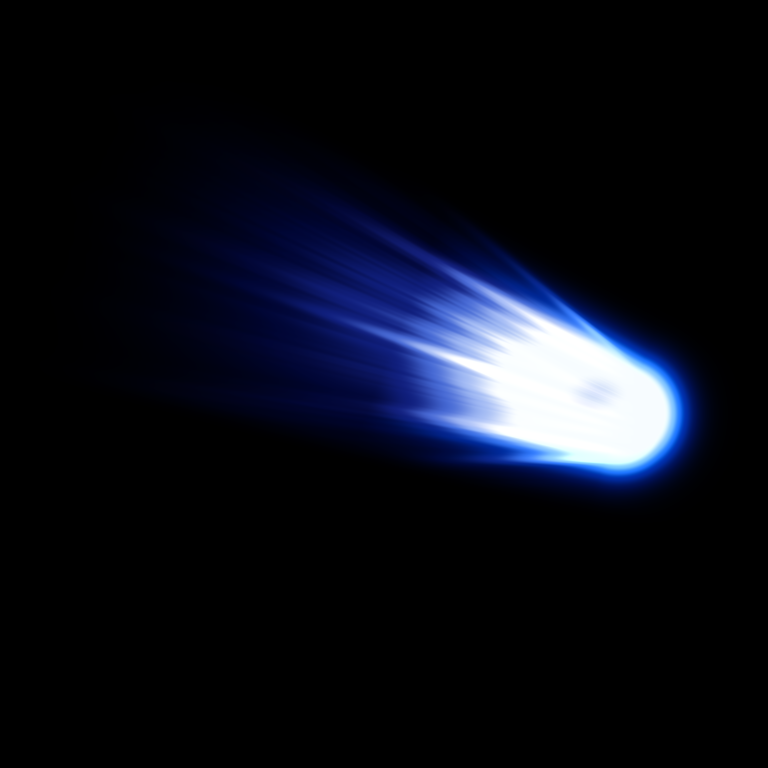
Reproduce this background procedurally as a Shadertoy shader.

```glsl
// A blue-white comet on black, its tail fanning out to the upper left.
// A tapered capsule makes the head and its halo, a polar fan with noise makes
// the tail, and a loop adds bright rays; a colour ramp maps light to colour.

const vec2 HEAD = vec2(0.812, 0.462);
const vec2 APEX = vec2(1.042, 0.375);   // point from which the tail fans out

// Rays: height at the head, slope, length, strength
const vec4 RAYS[12] = vec4[12](
    vec4(0.529, 0.84, 0.31, 0.26), vec4(0.514, 0.57, 0.46, 0.30),
    vec4(0.505, 0.50, 0.34, 0.30), vec4(0.467, 0.53, 0.40, 0.16),
    vec4(0.453, 0.35, 0.46, 0.42), vec4(0.439, 0.29, 0.38, 0.22),
    vec4(0.409, 0.18, 0.36, 0.48), vec4(0.402, 0.00, 0.34, 0.36),
    vec4(0.426, 0.25, 0.80, 0.10), vec4(0.435, 0.10, 0.84, 0.09),
    vec4(0.473, 0.38, 0.78, 0.10), vec4(0.531, 0.50, 0.74, 0.07));

float hash(float n) {
    return fract(sin(n * 127.1) * 43758.5453);
}

float noise(float x) {
    float i = floor(x), f = fract(x);
    return mix(hash(i), hash(i + 1.0), f * f * (3.0 - 2.0 * f));
}

// Streaks across the fan, from broad to fine
float streaks(float slope) {
    return 0.5 * noise(slope * 23.0 + 4.0) + 0.3 * noise(slope * 57.0)
         + 0.2 * noise(slope * 130.0);
}

// Black through deep blue to white
vec3 ramp(float light) {
    vec3 c = mix(vec3(0.0), vec3(0.0, 0.02, 0.20), clamp(light / 0.15, 0.0, 1.0));
    c = mix(c, vec3(0.06, 0.12, 0.49), smoothstep(0.13, 0.36, light));
    c = mix(c, vec3(0.27, 0.41, 0.83), smoothstep(0.33, 0.56, light));
    c = mix(c, vec3(0.62, 0.72, 0.95), smoothstep(0.52, 0.76, light));
    return mix(c, vec3(0.97, 0.99, 1.0), smoothstep(0.72, 1.0, light));
}

float rayLight(vec2 p, float behind) {
    float sum = 0.0;
    for (int i = 0; i < 12; i++) {
        vec4 ray = RAYS[i];
        float across = (p.y - ray.x - ray.y * behind) / sqrt(1.0 + ray.y * ray.y);
        float width = 0.004 + 0.022 * max(behind, 0.0);
        float fade = 1.0 - smoothstep(0.0, ray.z, behind);
        sum += ray.w * fade * exp(-across * across / (width * width));
    }
    return sum * smoothstep(-0.01, 0.06, behind);
}

void mainImage(out vec4 fragColor, in vec2 fragCoord) {
    vec2 p = (fragCoord - 0.5 * iResolution.xy) / min(iResolution.x, iResolution.y) + 0.5;
    float behind = 0.82 - p.x;
    float slope = (p.y - APEX.y) / max(APEX.x - p.x, 0.05);

    // Head: a capsule that widens and dims toward the tail
    vec2 axis = vec2(0.52, 0.575) - HEAD;
    float h = clamp(dot(p - HEAD, axis) / dot(axis, axis), 0.0, 1.0);
    float dist = length(p - HEAD - axis * h) - mix(0.053, 0.11, h);
    float halo = exp(-pow(max(dist, 0.0) / 0.027, 1.5));
    float head = halo * pow(1.0 - h, 1.2);

    // Tail: soft fan cut by noisy streaks
    float spread = (slope - 0.36) / 0.24;
    float tail = 0.95 * exp(-spread * spread - 3.2 * max(behind, 0.0));
    tail *= 1.0 - smoothstep(0.6, 1.03, length(p - APEX));
    tail *= smoothstep(-0.04, 0.04, behind);
    tail *= mix(1.0, 0.55 + 0.9 * streaks(slope), smoothstep(0.02, 0.2, behind));

    // Straight borders above and below the fan
    float lower = p.y - 0.323 - 0.25 * (0.755 - p.x);
    float upper = 0.609 + 0.5 * (0.859 - p.x) - p.y;
    float border = smoothstep(0.0, 0.035, lower) * smoothstep(-0.01, 0.05, upper);

    float rays = rayLight(p, behind);
    float light = (head + tail + rays) * border;

    // Faint hollow inside the head
    vec2 hollow = (p - vec2(0.775, 0.487)) / vec2(0.04, 0.025);
    light = min(light, 1.05) - 0.17 * exp(-dot(hollow, hollow)) * (0.6 + 0.8 * streaks(slope));

    // Azure rim around the head, lavender tint on the rays
    vec3 color = ramp(light);
    float rim = 4.0 * halo * (1.0 - halo) * (1.0 - h) * border;
    color += rim * vec3(-0.14, 0.07, 0.20);
    color += 0.15 * rays * border * vec3(0.9, 0.5, 0.5);
    fragColor = vec4(clamp(color, 0.0, 1.0), 1.0);
}
```
